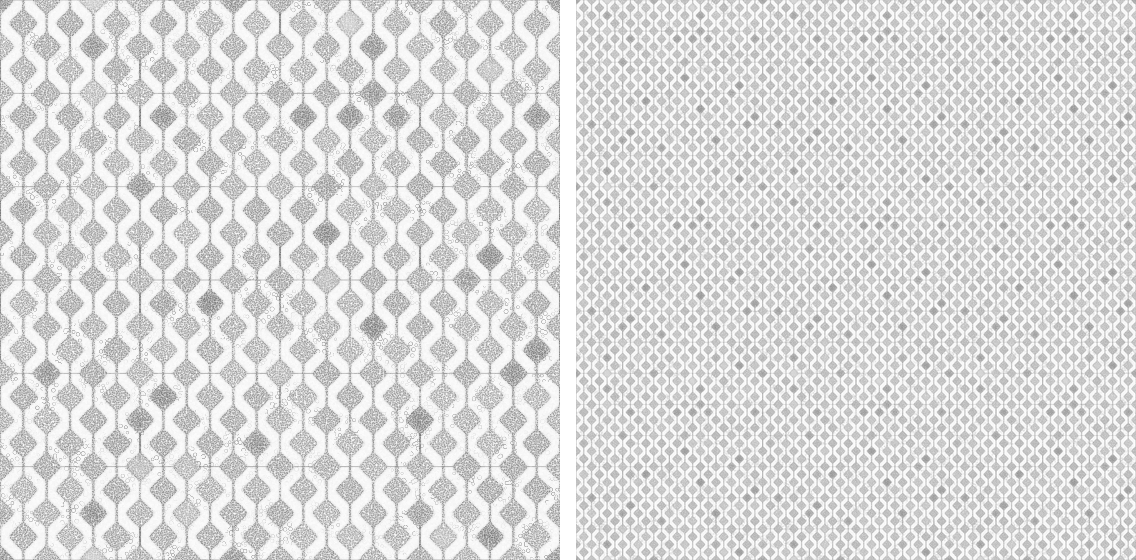
Left, the tile; right, the same tile 3 across and 3 down.
Write a Shadertoy shader that draws this pattern.

```glsl
// Worn paving: white zigzag bands around sandy rounded diamonds on a centred lattice.
// Diamonds and vertical grooves are merged distance fields; slab joints, grain and
// chips come from wrapped cellular noise, so every edge continues seamlessly.

#define REPEATS 12.0        // lattice cells across and down
#define DIAMOND 0.342       // half diagonal before corner rounding
#define ROUNDING 0.05       // diamond corner rounding
#define GROOVE 0.021        // half width of vertical grooves
#define FILLET 0.045        // blend between diamond and groove
#define JOINT 0.008         // half width of slab joints
#define SLAB vec2(3.0, 2.0) // slab size in lattice cells
#define GRAIN 28.0          // sand grains per lattice cell
#define CHIPS 9.0           // chips per lattice cell
#define WEAR 0.26           // chip darkness
#define WHITE 0.985
#define SAND 0.755

vec2 hash2(vec2 p) {
    vec3 h = fract(vec3(p.xyx) * vec3(0.1031, 0.1030, 0.0973));
    h += dot(h, h.yzx + 33.33);
    return fract((h.xx + h.yz) * h.zy);
}

// Wrapped cellular noise: x = distance to nearest point, y = random value of that point
vec2 cellular(vec2 p, float period) {
    vec2 cell = floor(p), f = p - cell, best = vec2(9.0, 0.0);
    for (int y = -1; y <= 1; y++)
    for (int x = -1; x <= 1; x++) {
        vec2 g = vec2(x, y);
        vec2 id = mod(cell + g, period);
        float d = length(g + hash2(id) - f);
        if (d < best.x) best = vec2(d, hash2(id + 57.0).x);
    }
    return best;
}

float smoothMin(float a, float b, float k) {
    float h = max(k - abs(a - b), 0.0) / k;
    return min(a, b) - 0.25 * h * h * k;
}

// Distance to the nearest multiple of the given spacing
float lineDistance(float x, float spacing) {
    return abs(x - spacing * round(x / spacing));
}

float cover(float d, float aa) {
    return 1.0 - smoothstep(-aa, aa, d);
}

void mainImage(out vec4 fragColor, in vec2 fragCoord) {
    vec2 p = fragCoord / iResolution.xy * REPEATS;
    float aa = 0.75 * REPEATS / iResolution.y;

    // Nearest diamond of the centred lattice
    vec2 corner = round(p), middle = floor(p) + 0.5;
    vec2 a = abs(p - corner), b = abs(p - middle);
    bool atCorner = a.x + a.y < b.x + b.y;
    vec2 center = atCorner ? corner : middle;
    vec2 q = atCorner ? a : b;
    vec2 random = hash2(mod(center, REPEATS) * 2.0 + 11.0);

    // Noise layers
    vec2 grain = cellular(p * GRAIN, REPEATS * GRAIN);
    vec2 chip = cellular(p * CHIPS, REPEATS * CHIPS);
    vec2 patches = cellular(p * 1.5 + 0.12 * sin(p.yx * 6.2832), REPEATS * 1.5);
    float worn = smoothstep(0.8, 0.15, patches.x) * smoothstep(0.25, 0.9, patches.y);

    // Sandy region: rounded diamonds joined by grooves, narrower at slab edges
    vec2 rounded = sqrt(q * q + ROUNDING * ROUNDING);
    float diamond = (rounded.x + rounded.y - DIAMOND) * 0.7071;
    float slabEdge = lineDistance(p.x, SLAB.x);
    float groove = lineDistance(p.x, 0.5) - GROOVE * (slabEdge < 0.25 ? 0.55 : 1.0);
    float region = smoothMin(diamond, groove, FILLET) + 0.018 * (grain.x - 0.4);
    float inside = cover(region, aa);

    // White bands with soft edges and scattered ring-shaped chips
    float ring = smoothstep(0.14, 0.02, abs(chip.x - 0.12 - 0.3 * chip.y));
    float band = WHITE - 0.025 * grain.y - 0.05 * smoothstep(0.05, 0.0, region);
    band -= WEAR * ring * worn * smoothstep(0.15, 0.6, chip.y);

    // Sand with a varied tone, a few bleached diamonds and a few stained centres
    float sand = SAND + 0.42 * (grain.x - 0.4) + 0.04 * (grain.y - 0.5);
    sand += 0.05 * (random.x - 0.5);
    float core = smoothstep(0.36, 0.08, length(q) + 0.12 * (chip.x - 0.4));
    sand -= 0.12 * core * smoothstep(0.84, 0.95, random.y);
    sand = mix(sand, 0.88, 0.65 * core * smoothstep(0.07, 0.02, random.y));
    sand -= 0.09 * smoothstep(0.03, 0.0, abs(region));
    float shade = mix(band, sand, inside);

    // Slab joints: broken horizontal seams and vertical cracks of uneven strength
    float seam = cover(lineDistance(p.y, SLAB.y) - JOINT, aa);
    float seamFade = mix(0.75, 0.12, cover(diamond, aa)) * (0.65 + 0.35 * chip.y);
    shade = mix(shade, 0.48, seam * seamFade);
    vec2 segment = mod(vec2(round(p.x), floor(p.y)), REPEATS);
    float strength = smoothstep(0.25, 0.9, hash2(segment + 83.0).x);
    float crack = cover(slabEdge - JOINT * 1.1, aa);
    shade = mix(shade, 0.22, crack * strength * mix(0.85, 0.2, cover(diamond, aa)));

    fragColor = vec4(vec3(clamp(shade, 0.0, 1.0)), 1.0);
}
```
